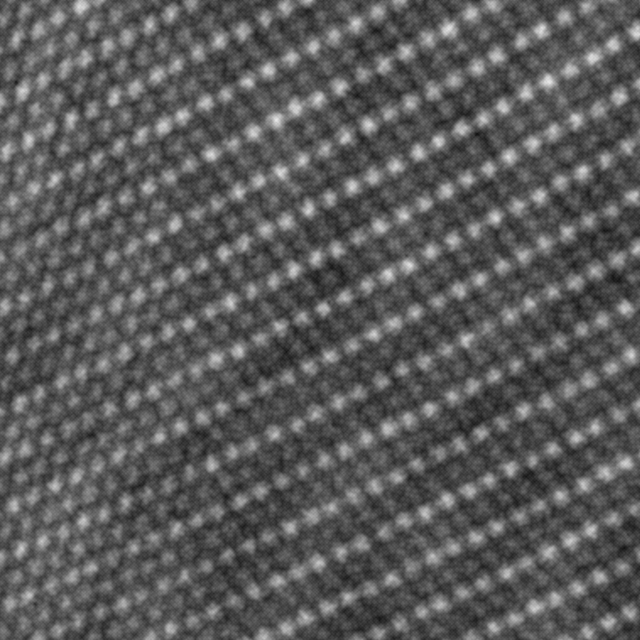
This pattern is drawn by a Shadertoy shader. Its source:

```glsl
vec2 hash2(vec2 p) {
    vec3 q = fract(p.xyx * vec3(0.1031, 0.103, 0.0973));
    q += dot(q, q.yzx + 33.33);
    return fract((q.xx + q.yz) * q.zy);
}

// Distance to the nearest scattered feature point
float cellular(vec2 p) {
    vec2 cell = floor(p);
    float nearest = 4.0;
    for (int j = -1; j <= 1; j++)
        for (int i = -1; i <= 1; i++) {
            vec2 id = cell + vec2(i, j);
            vec2 d = id + hash2(id + 71.0) - p;
            nearest = min(nearest, dot(d, d));
        }
    return sqrt(nearest);
}

// Columns are the step along a row and the step between rows
const mat2 BASIS = mat2(0.0342, 0.0167, 0.0113, -0.0755);

// Lattice coordinates with a slow bend across the canvas
vec2 latticeCoords(vec2 p) {
    vec2 q = p - vec2(0.505, 0.5195);
    vec2 bend = vec2(0.6 * q.x - 0.6 * q.x * q.x - 1.2 * q.y * q.y,
                     0.16 * q.x + 0.3 * q.x * q.x + 0.75 * q.y * q.y + 0.35 * q.x * q.y);
    return inverse(BASIS) * q + bend;
}

// Sum of soft spots on one sublattice
float spots(vec2 uv, float seed, float leftness) {
    vec2 cell = round(uv);
    float sum = 0.0;
    for (int j = -1; j <= 1; j++)
        for (int i = -2; i <= 2; i++) {
            vec2 id = cell + vec2(i, j);
            vec2 rnd = hash2(id + 100.0 + seed);
            vec2 d = BASIS * (uv - id) + (rnd - 0.5) * 0.004;
            d.x -= 0.22 * leftness * d.y;
            d *= vec2(1.0 + 0.14 * leftness, 1.0 - 0.16 * leftness);
            float strength = 0.85 + 0.3 * hash2(id + 150.0 + seed).x;
            sum += strength * exp(-dot(d, d) / 0.00021);
        }
    return sum;
}

void mainImage(out vec4 fragColor, in vec2 fragCoord) {
    vec2 p = fragCoord / iResolution.xy;

    // Wobble the outlines slightly
    vec2 wobble = 0.0014 * vec2(sin(p.y * 311.0 + 2.0 * sin(p.x * 173.0)),
                                sin(p.x * 287.0 + 2.0 * sin(p.y * 191.0)));
    vec2 uv = latticeCoords(p + wobble);

    // Strong rows alternate with faint rows, evening out to the left
    float leftness = 1.0 - smoothstep(0.1, 0.48, p.x + 0.12 * (p.y - 0.5));
    float strong = spots(uv, 0.0, leftness) * mix(0.53, 0.48, leftness);
    float faint = spots(uv - 0.5, 37.0, leftness) * mix(0.21, 0.35, leftness);
    float contrast = 0.92 + 0.18 * smoothstep(0.3, 0.9, p.y)
                   + 0.06 * sin(p.x * 9.0 + 1.0) * sin(p.y * 8.0);
    float tone = 0.165 + contrast * (strong + faint);

    // Broad shading, mottling and a fine weave
    tone += 0.03 * sin(p.x * 13.0 + 3.0 * p.y) * sin(p.y * 11.0 - 2.0 * p.x);
    tone += 0.025 * sin(p.x * 31.0 - 17.0 * p.y + 2.0 * sin(p.y * 9.0));
    tone += 0.12 * (0.45 - cellular(p * 62.0));
    tone += 0.12 * (0.45 - cellular(p * 125.0 + 19.0));
    tone += 0.018 * sin(p.x * 1190.0) * sin(p.y * 1190.0);

    // Sparse dark specks
    vec2 speckCell = floor(p * 26.0);
    vec2 speck = fract(p * 26.0) - 0.25 - 0.5 * hash2(speckCell + 5.0);
    tone -= 0.14 * step(0.965, hash2(speckCell + 211.0).x) * exp(-dot(speck, speck) * 130.0);

    fragColor = vec4(vec3(clamp(tone, 0.08, 0.9)), 1.0);
}
```
